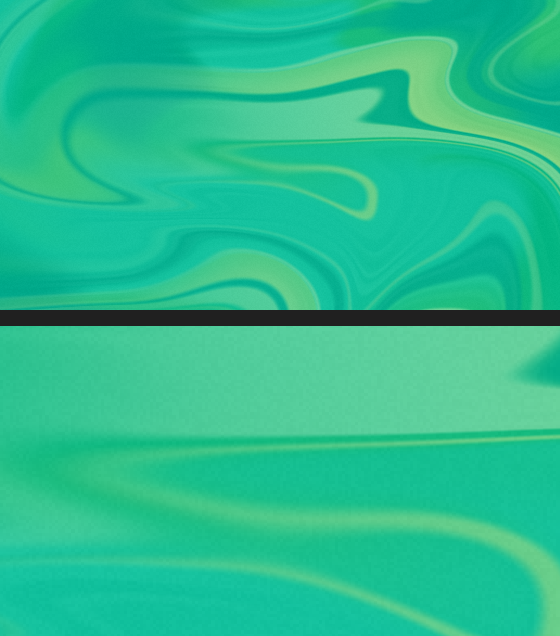
Top, the full canvas; bottom, a detail of the centre.
Reproduce this background procedurally as a Shadertoy shader.

```glsl
const vec3 JADE      = vec3(0.03, 0.72, 0.52);
const vec3 TURQUOISE = vec3(0.08, 0.76, 0.62);
const vec3 MINT      = vec3(0.38, 0.82, 0.63);
const vec3 GREEN     = vec3(0.16, 0.75, 0.46);
const vec3 LIME      = vec3(0.52, 0.82, 0.50);
const vec3 DEEP      = vec3(0.00, 0.66, 0.54);

const int   FOLDS        = 6;
const float FOLD_REACH   = 0.30;   // displacement of the first fold
const float FOLD_FREQ    = 2.9;    // angular frequency of the first fold
const float FOLD_GROWTH  = 1.27;   // frequency ratio between folds
const float FOLD_TURN    = 2.4;    // angle between successive folds
const float CYCLE_LENGTH = 1.05;   // width of one full set of bands
const float EDGE_SOFT    = 0.030;  // band edge on the calm left side
const float EDGE_SHARP   = 0.005;  // band edge on the right side
const float STREAK_DEPTH = 0.05;
const float GRAIN_SIZE   = 0.0035;
const float GRAIN_DEPTH  = 0.018;

float hash(vec2 p) {
    vec3 q = fract(vec3(p.xyx) * 0.1031);
    q += dot(q, q.yzx + 33.33);
    return fract((q.x + q.y) * q.z);
}

float noise(vec2 p) {
    vec2 cell = floor(p), f = fract(p);
    vec2 u = f * f * f * (f * (f * 6.0 - 15.0) + 10.0);
    float low  = mix(hash(cell), hash(cell + vec2(1, 0)), u.x);
    float high = mix(hash(cell + vec2(0, 1)), hash(cell + vec2(1, 1)), u.x);
    return mix(low, high, u.y);
}

// Area-preserving shears that fold the plane into tongues
vec2 foldPaint(vec2 p) {
    float reach = FOLD_REACH, freq = FOLD_FREQ;
    for (int i = 0; i < FOLDS; i++) {
        float angle = float(i) * FOLD_TURN + 0.5;
        vec2 along = vec2(cos(angle), sin(angle));
        float across = dot(p, vec2(-along.y, along.x)) * freq;
        float seed = float(i) * 1.7;
        p += along * reach * (sin(across + seed) + 0.3 * sin(across * 1.83 - seed));
        reach /= FOLD_GROWTH;
        freq *= FOLD_GROWTH;
    }
    return p;
}

float edge(float at, float t, float width) {
    return smoothstep(at - width, at + width, t);
}

// Soft window between two band limits
float band(float from, float to, float t, float width) {
    return edge(from, t, width) * (1.0 - edge(to, t, width));
}

// Soft pools of the dark colours
vec3 poolColor(vec2 p, vec2 q) {
    vec2 m = mix(p, q, 0.45);
    float greenPool = smoothstep(0.50, 0.75, noise(m * 2.1 + 7.3));
    float bluePool  = smoothstep(0.50, 0.72, noise(m * 2.4 + 21.6));
    float deepPool  = smoothstep(0.66, 0.88, noise(m * 2.7 + 43.1));
    vec3 col = mix(JADE, GREEN, greenPool);
    col = mix(col, TURQUOISE, bluePool);
    return mix(col, DEEP, deepPool);
}

void mainImage(out vec4 fragColor, in vec2 fragCoord) {
    vec2 uv = fragCoord / iResolution.xy;
    vec2 p = fragCoord / iResolution.y;
    vec2 q = foldPaint(p);

    // Position within the repeating set of bands
    float phase = dot(q, vec2(0.45, 0.89)) / CYCLE_LENGTH
                + 0.45 * noise(q * 1.6 + 3.7) + 0.35 * noise(p * 2.3 + 11.2);
    float t = fract(phase);
    float drift = noise(p * 2.2 + 5.0) - 0.5;
    float bright = smoothstep(0.0, 0.75, uv.x + 0.45 * drift);
    float width = mix(EDGE_SOFT, EDGE_SHARP, bright)
                + min(0.7 * fwidth(phase), 0.05);

    // Pale tones: mint in the middle, lime toward the right and lower left
    float limeBias = smoothstep(0.5, 1.0, uv.x + 0.3 * drift);
    limeBias = max(limeBias, smoothstep(0.45, 0.1, length(uv - vec2(0.2, 0.1))));
    vec3 paleCool = mix(MINT, LIME, 0.35 * limeBias);
    vec3 paleWarm = mix(mix(MINT, LIME, 0.6), LIME, limeBias);
    float presence = mix(0.25, 1.0, bright);

    // Nested bands, each with a slow tonal drift
    vec3 col = poolColor(p, q);
    col = mix(col, TURQUOISE, 0.6 * band(0.08, 0.18, t, width * 2.0));
    col = mix(col, paleWarm, 0.8 * presence * band(0.190, 0.208, t, width));
    col = mix(col, paleCool, presence * band(0.24, 0.38, t, width));
    col = mix(col, DEEP, 0.75 * band(0.38, 0.43, t, width));
    vec3 warmTone = mix(paleWarm, GREEN, 0.35 * smoothstep(0.43, 0.62, t));
    col = mix(col, warmTone, presence * band(0.43, 0.61, t, width));
    col = mix(col, paleCool, presence * band(0.61, 0.635, t, width));
    col = mix(col, DEEP, 0.7 * band(0.74, 0.82, t, width * 1.5));
    col = mix(col, paleCool, 0.45 * presence * band(0.85, 0.875, t, width));

    // Fine streaks drawn out along the bands, then a faint grain
    float streak = noise(vec2(phase * 48.0, dot(q, vec2(0.89, -0.45)) * 1.5));
    float streakArea = smoothstep(0.4, 0.8, noise(p * 3.1 + 31.0));
    col += STREAK_DEPTH * (streak - 0.5) * streakArea * vec3(1.0, 0.6, 0.6);
    col += GRAIN_DEPTH * (hash(floor(p / GRAIN_SIZE)) - 0.5);

    fragColor = vec4(clamp(col, 0.0, 1.0), 1.0);
}
```
